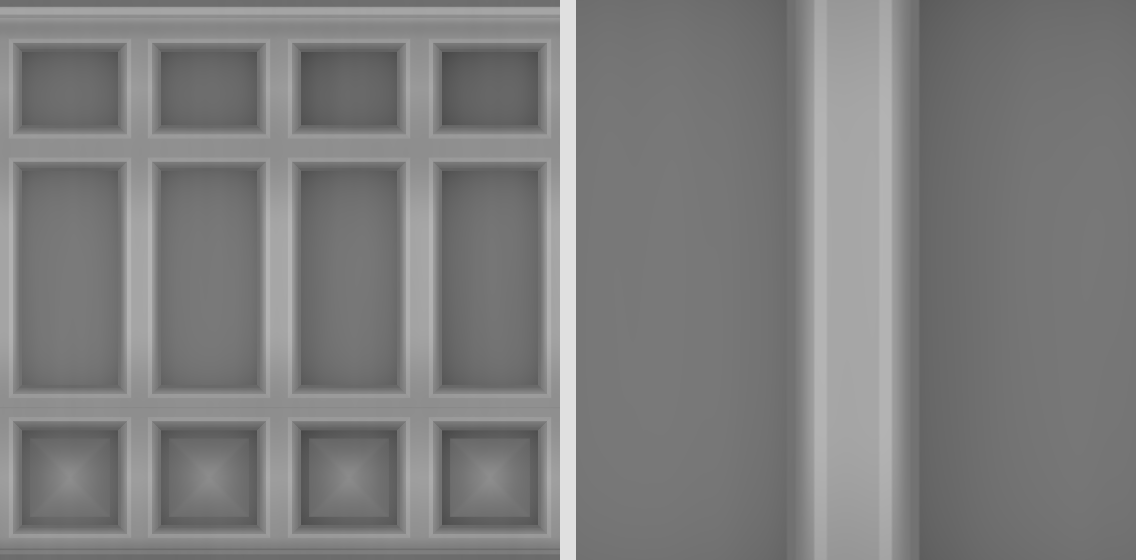
Left, the full canvas; right, a detail of the centre.
Reproduce this pattern procedurally as a three.js fragment shader.

```glsl
// Grey painted wainscot: four columns by three rows of recessed panels with
// moulded frames, a cornice above and a skirting below. Mitred box distances
// drive the profiles; soft occlusion and gradient noise vary the paint.
varying vec2 vUv;

const float COLUMNS = 4.0;
const float SOFT = 0.0009;      // edge smoothing
const float RIM = 0.0075;       // bright outer lip of a frame
const float SLOPE = 0.0185;     // end of the moulded slope
const float FRAME = 0.0238;     // full frame width
const float MARGIN = 0.0145;    // flat border round a raised field

float edge(float at, float x) {
  return smoothstep(at - SOFT, at + SOFT, x);
}

float band(float lo, float hi, float x) {
  return edge(lo, x) - edge(hi, x);
}

vec2 hashGradient(vec2 cell) {
  float angle = 6.2832 * fract(sin(dot(cell, vec2(127.1, 311.7))) * 4375.85);
  return vec2(cos(angle), sin(angle));
}

float gradientNoise(vec2 p) {
  vec2 i = floor(p), f = fract(p);
  vec2 u = f * f * f * (f * (f * 6.0 - 15.0) + 10.0);
  float a = dot(hashGradient(i), f);
  float b = dot(hashGradient(i + vec2(1.0, 0.0)), f - vec2(1.0, 0.0));
  float c = dot(hashGradient(i + vec2(0.0, 1.0)), f - vec2(0.0, 1.0));
  float d = dot(hashGradient(i + 1.0), f - 1.0);
  return mix(mix(a, b, u.x), mix(c, d, u.x), u.y);
}

// Distance inwards from the sides of a box, per axis
vec2 insetOf(vec2 q, vec2 halfSize) {
  return halfSize - abs(q);
}

// Sunken board, darkest along its edges and under the top moulding
float boardShade(vec2 q, vec2 halfSize, float column, float centreTone) {
  vec2 inset = max(insetOf(q, halfSize), 0.0);
  float sides = exp(-inset.x / 0.028);
  float top = exp(-max(halfSize.y - q.y, 0.0) / 0.045);
  float bottom = exp(-max(halfSize.y + q.y, 0.0) / 0.04);
  float leftShade = smoothstep(0.03, -halfSize.x, q.x) * step(1.5, column);
  return centreTone - 0.007 * column - 0.055 * sides
       - 0.085 * top - 0.055 * bottom - 0.025 * leftShade;
}

// Shallow pyramid with mitred facets, brightest at its tip
float raisedField(float board, vec2 q, vec2 halfSize) {
  vec2 inset = insetOf(q, halfSize);
  float e = min(inset.x, inset.y);
  float height = clamp(e / min(halfSize.x, halfSize.y), 0.0, 1.0);
  float sideFacet = smoothstep(-0.006, 0.006, inset.y - inset.x);
  float glow = exp(-dot(q, q) / 0.0016);
  float field = 0.435 + 0.07 * height + 0.05 * glow
              - 0.015 * sideFacet - 0.03 * smoothstep(0.0, halfSize.y, q.y);
  return mix(board, field, edge(0.0, e));
}

// Frame profile: bright lip, darkening slope, then a dark step to the board
float frameShade(float wood, vec2 q, vec2 halfSize) {
  vec2 inset = insetOf(q, halfSize);
  float e = min(inset.x, inset.y);
  float horizontal = smoothstep(-SOFT, SOFT, inset.x - inset.y);
  float t = clamp((e - RIM) / (SLOPE - RIM), 0.0, 1.0);
  float upper = step(0.0, q.y);
  float outer = wood - 0.035 - 0.05 * horizontal * upper;
  float inner = 0.475 - horizontal * mix(0.035, 0.055, upper);
  float slope = mix(outer, inner, smoothstep(0.0, 1.0, t));
  float lip = wood + 0.052 - 0.012 * horizontal;
  float shade = mix(lip, slope, edge(RIM, e));
  return mix(shade, inner - 0.03, edge(SLOPE, e));
}

// One row of panels laid over the woodwork
float panelRow(float wood, vec2 p, float centreY, float halfHeight,
               float lift, float boardTone, float raised) {
  float column = floor(p.x * COLUMNS);
  float drift = -0.002 * sin(1.0472 * column);
  vec2 q = vec2((fract(p.x * COLUMNS) - 0.5) / COLUMNS - drift, p.y - centreY);
  vec2 halfSize = vec2(0.1094, halfHeight);
  wood += lift * smoothstep(-0.01, 0.13, halfHeight - abs(q.y));
  vec2 inset = insetOf(q, halfSize);
  float e = min(inset.x, inset.y);
  vec2 boardSize = halfSize - FRAME;
  float board = boardShade(q, boardSize, column, boardTone);
  board = mix(board, raisedField(board, q, boardSize - MARGIN), raised);
  float panel = mix(frameShade(wood, q, halfSize), board, edge(FRAME, e));
  return mix(wood, panel, edge(0.0, e));
}

// Cornice, lower rail joint and skirting
float trim(float shade, float y) {
  shade -= 0.04 * smoothstep(0.925, 0.95, y) * (1.0 - smoothstep(0.95, 0.972, y));
  shade += 0.05 * smoothstep(0.955, 0.972, y);
  shade -= 0.055 * band(0.968, 0.973, y);
  shade += 0.035 * band(0.975, 0.985, y);
  shade = mix(shade, 0.43, edge(0.988, y));
  shade -= 0.035 * band(0.271, 0.2725, y);
  shade -= 0.07 * smoothstep(0.045, 0.018, y);
  shade -= 0.06 * band(0.0175, 0.0205, y);
  return mix(shade, 0.425, edge(-0.010, -y));
}

void main() {
  float shade = 0.56;
  shade = panelRow(shade, vUv, 0.8418, 0.0892, 0.055, 0.462, 0.0);
  shade = panelRow(shade, vUv, 0.5039, 0.2148, 0.085, 0.490, 0.0);
  shade = panelRow(shade, vUv, 0.1471, 0.1081, 0.065, 0.455, 1.0);
  shade = trim(shade, vUv.y);

  // Faint clouding and vertical brushing in the paint
  shade += 0.014 * gradientNoise(vUv * vec2(5.0, 4.0));
  shade += 0.008 * gradientNoise(vUv * vec2(42.0, 3.0));
  gl_FragColor = vec4(vec3(shade), 1.0);
}
```
